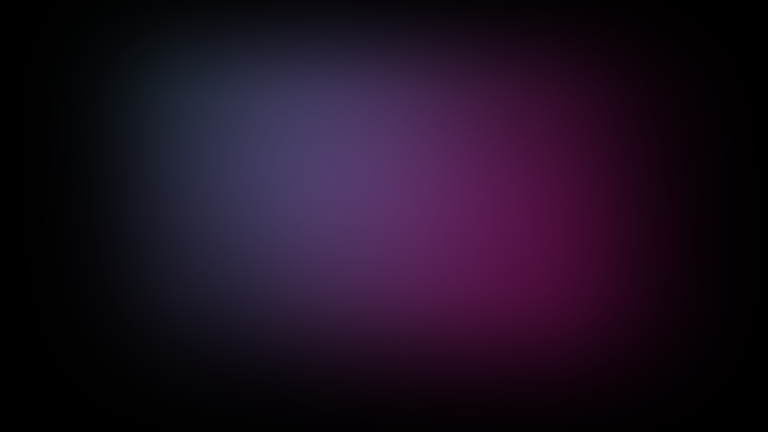
This background is drawn by a Shadertoy shader. Its source:

```glsl
// A dark, soft backdrop: a slate-violet glow left of centre and a magenta
// glow to its lower right, with a faint teal haze at the upper left.
// Gaussian lights are added together, then faded to black near the borders.

#define SLATE_COLOR    vec3(0.205, 0.235, 0.350)
#define MAGENTA_COLOR  vec3(0.285, 0.025, 0.200)
#define TEAL_COLOR     vec3(0.000, 0.020, 0.008)
#define SLATE_CENTER   vec2(0.395, 0.630)
#define MAGENTA_CENTER vec2(0.660, 0.440)
#define TEAL_CENTER    vec2(0.200, 0.850)
#define SLATE_SPREAD   0.180
#define MAGENTA_SPREAD 0.220
#define TEAL_SPREAD    0.060
// Where each fade starts (black) and ends (full): left, bottom, right, top
#define FADE_BLACK     vec4(-0.02, -0.10, 1.06, 1.12)
#define FADE_FULL      vec4(0.25, 0.35, 0.70, 0.75)

// Round Gaussian light; spread is in squared canvas heights
float glow(vec2 uv, vec2 center, float spread) {
    vec2 offset = uv - center;
    offset.x *= iResolution.x / iResolution.y;
    return exp(-dot(offset, offset) / spread);
}

// Smooth falloff toward all four borders
float borderFade(vec2 uv) {
    vec4 t = clamp((uv.xyxy - FADE_BLACK) / (FADE_FULL - FADE_BLACK), 0.0, 1.0);
    vec4 fade = t * t * (3.0 - 2.0 * t);
    return fade.x * fade.y * fade.z * fade.w;
}

void mainImage(out vec4 fragColor, in vec2 fragCoord) {
    vec2 uv = fragCoord / iResolution.xy;

    // Overlapping lights
    vec3 color = SLATE_COLOR * glow(uv, SLATE_CENTER, SLATE_SPREAD);
    color += MAGENTA_COLOR * glow(uv, MAGENTA_CENTER, MAGENTA_SPREAD);
    color += TEAL_COLOR * glow(uv, TEAL_CENTER, TEAL_SPREAD);

    fragColor = vec4(color * borderFade(uv), 1.0);
}
```
